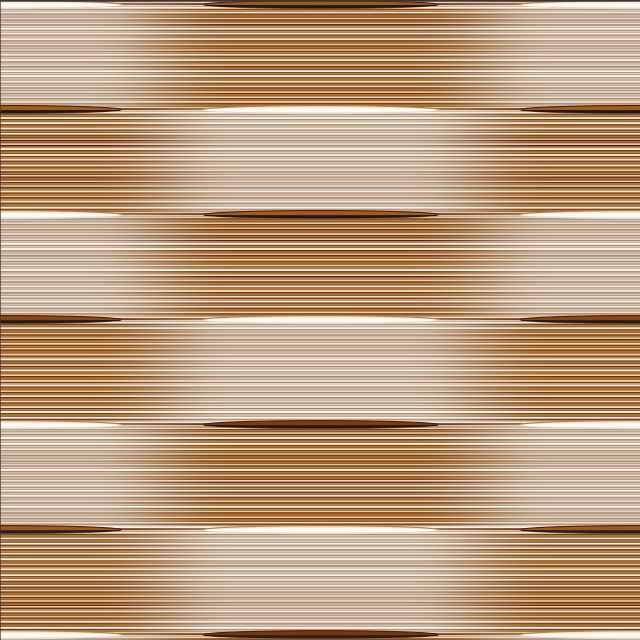
This pattern is drawn by a WebGL 2 fragment shader. Its source:

```glsl
#version 300 es
precision highp float;
// Woven slats: six rows of fine horizontal threads, alternating pale and amber, with lens-shaped seams.

uniform vec2 u_resolution;
out vec4 outColor;

const float TAU = 6.2831853;
const float ROW_HEIGHT = 0.1641;
const float ROW_START = 0.0078;
const float COLUMN_PITCH = 0.495;
const float COLUMN_CENTRE = 0.5013;
const float THREADS_PER_ROW = 20.0;
const vec2 LENS_RADIUS = vec2(0.185, 0.0068);

const vec3 WHITE = vec3(0.99, 0.98, 0.96);
const vec3 PALE = vec3(0.88, 0.85, 0.82);
const vec3 CREAM = vec3(0.95, 0.87, 0.75);
const vec3 TAN = vec3(0.75, 0.65, 0.55);
const vec3 ROSE = vec3(0.77, 0.67, 0.61);
const vec3 FAWN = vec3(0.66, 0.51, 0.36);
const vec3 AMBER = vec3(0.64, 0.39, 0.11);
const vec3 OLIVE = vec3(0.52, 0.38, 0.16);
const vec3 RUST = vec3(0.46, 0.20, 0.03);
const vec3 MAROON = vec3(0.34, 0.09, 0.05);
const vec3 INK = vec3(0.13, 0.08, 0.09);
const vec3 FRAME = vec3(0.24, 0.20, 0.20);

float hash(vec2 p) {
    vec3 q = fract(p.xyx * vec3(0.1031, 0.1030, 0.0973));
    q += dot(q, q.yzx + 33.33);
    return fract((q.x + q.y) * q.z);
}

// Share of a pixel of size px that a band covers.
float band(float y, float centre, float halfWidth, float px) {
    float top = min(y + 0.5 * px, centre + halfWidth);
    float bottom = max(y - 0.5 * px, centre - halfWidth);
    return max(top - bottom, 0.0) / px;
}

// 0 in a pale block, 1 in an amber block; odd rows are amber mid-canvas.
float blockTone(float x, float row) {
    float wave = cos(TAU * (x - COLUMN_CENTRE) / (2.0 * COLUMN_PITCH));
    float side = mod(row, 2.0) * 2.0 - 1.0;
    return smoothstep(-0.68, 0.68, wave * side);
}

// Fine threads: ground, two shadows, a highlight and a hairline, varied per thread.
vec3 threads(float y, float row, float tone, float px) {
    float t = y * THREADS_PER_ROW;
    float index = floor(t);
    float f = t - index;
    vec2 seed = vec2(index + 3.0, row * 17.0 + 29.0);
    float shade = hash(seed);
    float gleam = hash(seed + 71.3);
    float shift = hash(seed + 137.7);

    // Slow drift of tint over the threads of a row.
    float drift = 0.5 + 0.5 * sin(index * 0.9 + row * 2.1);
    vec3 paleGround = mix(TAN, ROSE, drift * 0.5);
    vec3 amberGround = mix(AMBER, OLIVE, drift * shade * 0.4);
    vec3 paleShadow = mix(FAWN, TAN, shade * 0.3);
    vec3 amberShadow = mix(RUST, MAROON, smoothstep(0.75, 1.0, shade));
    vec3 ground = mix(paleGround, amberGround, tone);
    ground = mix(ground, OLIVE, tone * (1.0 - tone) * 0.5);
    vec3 shadow = mix(paleShadow, amberShadow, tone);
    vec3 highlight = mix(mix(PALE, CREAM, tone), WHITE, 0.4 + 0.6 * gleam);

    float centre = 0.36 + 0.18 * shift;
    vec3 color = mix(ground, shadow, band(f, centre - 0.25, 0.11, px));
    color = mix(color, shadow, band(f, centre + 0.23, 0.07, px) * shade);
    vec3 hairColor = mix(PALE, mix(FAWN, TAN, shift), tone);
    color = mix(color, hairColor, band(f, 0.89, 0.09, px) * mix(0.4, 1.0, gleam));
    float lineWidth = 0.13 + 0.06 * gleam;
    return mix(color, highlight, band(f, centre, lineWidth, px) * mix(0.7, 1.0, gleam));
}

// Flat lens on a seam: pale ones glow, amber ones are striped ink, amber and ink.
vec3 addLens(vec3 color, float dx, float y, float tone, float seed, float px) {
    float profile = sqrt(max(1.0 - pow(dx / LENS_RADIUS.x, 2.0), 0.0));
    float halfHeight = LENS_RADIUS.y * profile;
    float body = band(y, 0.0, halfHeight, px);
    float s = y / max(halfHeight, 0.0001);
    vec3 warm = mix(AMBER, RUST, hash(vec2(seed, 5.0)));
    vec3 dark = mix(INK, vec3(0.16, 0.14, 0.15), hash(vec2(seed, 9.0)));
    vec3 striped = mix(dark, warm, smoothstep(-0.25, 0.15, s));
    striped = mix(striped, FAWN, smoothstep(-0.6, -1.0, s) * 0.7);
    vec3 glow = mix(WHITE, CREAM, smoothstep(0.2, 0.8, s));
    glow = mix(glow, PALE, smoothstep(-0.3, -0.9, s));
    color = mix(color, mix(glow, striped, tone), body);
    float rim = band(y, halfHeight, 0.0009, px) * smoothstep(0.0, 0.25, profile);
    return mix(color, mix(FAWN, MAROON, tone), rim);
}

void main() {
    vec2 uv = gl_FragCoord.xy / u_resolution;
    vec2 px = 1.0 / u_resolution;

    // Threaded rows.
    float level = (uv.y - ROW_START) / ROW_HEIGHT;
    float row = floor(level);
    float threadPx = px.y * THREADS_PER_ROW / ROW_HEIGHT;
    vec3 color = threads(level - row, row, blockTone(uv.x, row), threadPx);

    // Seams: paired hairlines and a lens over each block of the row below.
    float seam = floor(level + 0.5);
    float seamY = (level - seam) * ROW_HEIGHT;
    float tone = blockTone(uv.x, seam - 1.0);
    color = mix(color, mix(FAWN, RUST, tone), band(seamY, 0.0012, 0.0013, px.y));
    color = mix(color, PALE, band(seamY, -0.0014, 0.0011, px.y) * 0.85);
    float column = (uv.x - COLUMN_CENTRE) / COLUMN_PITCH;
    float dx = (column - floor(column + 0.5)) * COLUMN_PITCH;
    color = addLens(color, dx, seamY, smoothstep(0.3, 0.7, tone), seam + 2.0, px.y);

    // Thin dark frame on the top and left edges.
    color = mix(color, FRAME, band(uv.y, 1.0, 0.0026, px.y));
    color = mix(color, FRAME, band(uv.x, 0.0, 0.0013, px.x) * 0.8);
    outColor = vec4(color, 1.0);
}
```
